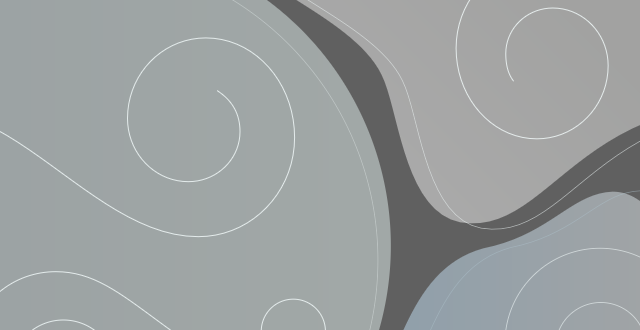
Write a Shadertoy shader that draws this background.

```glsl
const float CANVAS_HEIGHT = 3.96;
const int STEPS = 18;
const float ABOVE = 1.0;
const float BELOW = -1.0;
const vec3 DARK = vec3(0.378);
const vec3 LINE = vec3(0.93, 0.96, 0.96);

// Cubic curve: x = distance, y = -1 where the point lies on the inner side, else 1
vec2 cubic(vec2 p, vec2 a, vec2 b, vec2 c, vec2 d, float inner) {
    float nearest = 1e6, side = 1.0;
    vec2 from = a;
    for (int i = 1; i <= STEPS; i++) {
        float t = float(i) / float(STEPS), u = 1.0 - t;
        vec2 to = u * u * u * a + 3.0 * u * t * (u * b + t * c) + t * t * t * d;
        vec2 e = to - from, w = p - from;
        vec2 gap = w - e * clamp(dot(w, e) / dot(e, e), 0.0, 1.0);
        nearest = min(nearest, dot(gap, gap));
        bool spans = (from.x <= p.x) != (to.x <= p.x);
        if (spans && inner * (w.y - e.y * w.x / e.x) < 0.0) side = -side;
        from = to;
    }
    return vec2(sqrt(nearest), side);
}

float cubicLine(vec2 p, vec2 a, vec2 b, vec2 c, vec2 d) {
    return cubic(p, a, b, c, d, ABOVE).x;
}

vec2 join(vec2 a, vec2 b) {
    return vec2(min(a.x, b.x), a.y * b.y);
}

// Quarter ellipse from its vertical tangent to its horizontal one
float quarter(vec2 p, vec2 side, vec2 cap) {
    vec2 corner = vec2(side.x, cap.y);
    return cubicLine(p, side, mix(side, corner, 0.5523), mix(cap, corner, 0.5523), cap);
}

float ring(vec2 p, vec2 center, float radius) {
    return abs(length(p - center) - radius);
}

// Spiral with a long sweeping tail
float swirl(vec2 p, vec2 tip) {
    vec2 inner = vec2(2.88, 1.58), low = vec2(2.26, 2.18), left = vec2(1.53, 1.42);
    vec2 top = vec2(2.47, 0.455), right = vec2(3.535, 1.65), base = vec2(2.38, 2.84);
    vec2 start = mix(tip, inner, vec2(0.55, 0.2)), bend = mix(tip, inner, vec2(1.0, 0.5));
    float d = cubicLine(p, tip, start, bend, inner);
    d = min(d, min(quarter(p, inner, low), quarter(p, left, low)));
    d = min(d, min(quarter(p, left, top), quarter(p, right, top)));
    d = min(d, quarter(p, right, base));
    return min(d, cubicLine(p, base, vec2(1.5, 2.84), vec2(0.75, 1.98), vec2(-0.05, 1.55)));
}

// Panel borders as distance and side
vec2 upperBorder(vec2 p) {
    vec2 a = vec2(4.58, 0.9), b = vec2(5.65, 2.68);
    vec2 border = cubic(p, vec2(3.4, -0.1), vec2(3.8, 0.16), vec2(4.38, 0.48), a, ABOVE);
    border = join(border, cubic(p, a, vec2(4.8, 1.34), vec2(4.85, 2.68), b, ABOVE));
    return join(border, cubic(p, b, vec2(6.35, 2.7), vec2(6.75, 1.88), vec2(7.75, 1.47), ABOVE));
}

vec2 lowerBorder(vec2 p) {
    vec2 a = vec2(5.8, 2.98), b = vec2(7.35, 2.3);
    vec2 border = cubic(p, vec2(4.8, 4.05), vec2(5.0, 3.6), vec2(5.25, 3.13), a, BELOW);
    border = join(border, cubic(p, a, vec2(6.6, 2.82), vec2(6.85, 2.32), b, BELOW));
    return join(border, cubic(p, b, vec2(7.5, 2.3), vec2(7.65, 2.36), vec2(7.8, 2.52), BELOW));
}

float fill(float d, float pixel) {
    return clamp(0.5 - d / pixel, 0.0, 1.0);
}

float stroke(float d, float width, float pixel) {
    return fill(d - 0.5 * width, pixel);
}

void mainImage(out vec4 fragColor, in vec2 fragCoord) {
    // Canvas units with y pointing down
    float pixel = CANVAS_HEIGHT / iResolution.y;
    vec2 p = vec2(fragCoord.x, iResolution.y - fragCoord.y) * pixel;
    vec3 color = DARK;

    // Left panel
    float disc = length(p - vec2(1.02, 2.95)) - 3.67;
    vec3 sage = mix(vec3(0.612, 0.638, 0.642), vec3(0.633, 0.66, 0.655), clamp(p.x / 4.6, 0.0, 1.0));
    color = mix(color, sage, fill(disc, pixel));

    // Upper right panel
    vec2 upper = upperBorder(p);
    vec3 gray = mix(vec3(0.665), vec3(0.636, 0.637, 0.633), clamp((p.x - p.y - 2.6) / 4.0, 0.0, 1.0));
    color = mix(color, gray, fill(upper.x * upper.y, pixel));

    // Lower right panel
    vec2 lower = lowerBorder(p);
    vec3 blue = mix(vec3(0.57, 0.627, 0.667), vec3(0.627, 0.642, 0.65), clamp((p.x - 5.0) / 2.7, 0.0, 1.0));
    color = mix(color, blue, fill(lower.x * lower.y, pixel));

    // Faint outlines beside the panels
    float discLine = ring(p, vec2(0.87, 3.12), 3.665);
    float upperLine = upperBorder(p - vec2(0.25, 0.07)).x;
    float lowerLine = lowerBorder(p - vec2(0.33, -0.01)).x;
    color = mix(color, LINE, 0.4 * stroke(discLine, 0.008, pixel));
    color = mix(color, LINE, 0.6 * stroke(upperLine, 0.008, pixel));
    color = mix(color, vec3(0.68, 0.76, 0.8), 0.5 * stroke(lowerLine, 0.008, pixel));

    // Bright spirals and arcs
    vec2 turned = (vec2(8.69, 2.08) - p) / 0.91;
    float lines = min(swirl(p, vec2(2.61, 1.09)), 0.91 * swirl(turned, vec2(2.78, 1.22)));
    vec2 crest = vec2(0.67, 3.26);
    lines = min(lines, cubicLine(p, vec2(-0.1, 3.59), vec2(0.12, 3.36), vec2(0.4, 3.26), crest));
    lines = min(lines, cubicLine(p, crest, vec2(1.17, 3.26), vec2(1.5, 3.57), vec2(2.1, 4.0)));
    lines = min(lines, min(ring(p, vec2(0.76, 4.47), 0.63), ring(p, vec2(3.52, 3.975), 0.385)));
    color = mix(color, LINE, 0.88 * stroke(lines, 0.012, pixel));
    float arcs = min(ring(p, vec2(7.2, 4.12), 1.141), ring(p, vec2(7.21, 4.174), 0.544));
    color = mix(color, LINE, 0.65 * stroke(arcs, 0.01, pixel));

    fragColor = vec4(color, 1.0);
}
```
